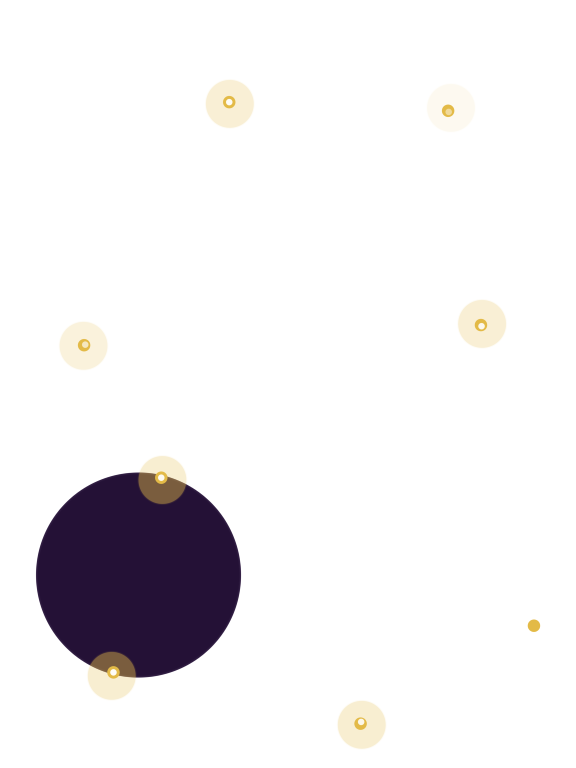
This background is drawn by a Shadertoy shader. Its source:

```glsl
// Draws a dark violet disc on white with scattered gold beads in pale round halos.

const vec3 PAPER = vec3(1.0);
const vec3 VIOLET = vec3(0.141, 0.067, 0.212);
const vec3 RIM = vec3(0.21, 0.135, 0.28);
const vec3 GOLD = vec3(0.89, 0.73, 0.28);

const vec2 DISC_CENTER = vec2(0.2405, 0.335);
const float DISC_RADIUS = 0.178;
const float HALO_RADIUS = 0.0425;
const float BEAD_RADIUS = 0.0108;
const float CORE_RADIUS = 0.0056;
const int BEADS = 8;

// Halo centre (xy) and bead centre (zw), in canvas widths
const vec4 PLACES[BEADS] = vec4[BEADS](
    vec4(0.399, 1.153, 0.398, 1.156),
    vec4(0.783, 1.146, 0.778, 1.141),
    vec4(0.145, 0.733, 0.146, 0.734),
    vec4(0.837, 0.771, 0.835, 0.769),
    vec4(0.282, 0.500, 0.280, 0.504),
    vec4(0.194, 0.160, 0.197, 0.166),
    vec4(0.628, 0.075, 0.626, 0.077),
    vec4(0.927, 0.247, 0.927, 0.247));

// Halo opacity, core opacity, core offset from the bead (zw)
const vec4 LOOKS[BEADS] = vec4[BEADS](
    vec4(0.23, 0.95, 0.0, 0.0),
    vec4(0.08, 0.45, 0.001, -0.002),
    vec4(0.19, 0.65, 0.002, 0.001),
    vec4(0.23, 0.90, 0.001, -0.002),
    vec4(0.25, 0.92, 0.0, 0.0),
    vec4(0.25, 0.95, 0.0, 0.0),
    vec4(0.25, 0.88, 0.001, 0.003),
    vec4(0.0));

// Coverage of a circle whose edge fades over the given width
float circle(vec2 p, vec2 center, float radius, float softness) {
    return 1.0 - smoothstep(-0.5, 0.5, (length(p - center) - radius) / softness);
}

// Halo, gold bead and bright core, layered over a base colour
vec3 addBead(vec3 base, vec2 p, vec4 place, vec4 look, float onDisc, float pixel) {
    // A wide faint edge around a crisper body
    float body = circle(p, place.xy, HALO_RADIUS - 0.001, pixel * 1.3);
    float fringe = circle(p, place.xy, HALO_RADIUS, max(0.004, pixel));
    float halo = mix(fringe, body, 0.6);
    float strength = look.x * mix(1.0, 1.8, onDisc);
    vec3 color = mix(base, GOLD, halo * strength);

    color = mix(color, GOLD, circle(p, place.zw, BEAD_RADIUS, pixel * 1.3));
    float core = circle(p, place.zw + look.zw, CORE_RADIUS, pixel * 1.3);
    return mix(color, PAPER, core * look.y);
}

void mainImage(out vec4 fragColor, in vec2 fragCoord) {
    float pixel = 1.0 / iResolution.x;
    vec2 p = fragCoord * pixel;

    // Large disc with a thin, slightly lighter rim
    float disc = circle(p, DISC_CENTER, DISC_RADIUS, pixel * 1.3);
    float inner = circle(p, DISC_CENTER, DISC_RADIUS - 0.002, max(0.005, pixel));
    vec3 color = mix(PAPER, mix(RIM, VIOLET, inner), disc);

    // Scattered beads
    for (int i = 0; i < BEADS; i++) {
        color = addBead(color, p, PLACES[i], LOOKS[i], disc, pixel);
    }

    fragColor = vec4(color, 1.0);
}
```
